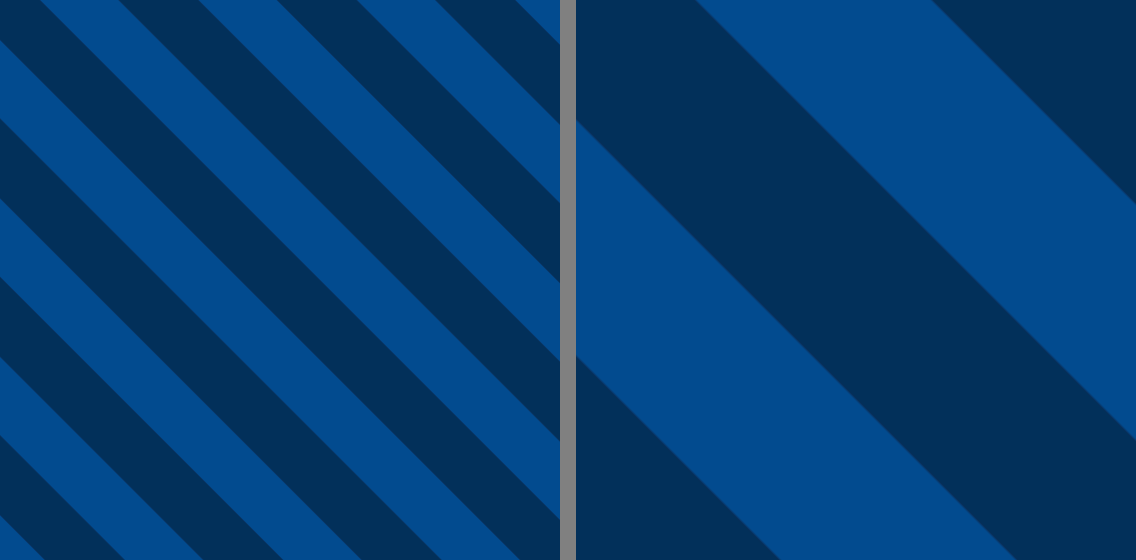
Left: the whole. Right: its middle third, enlarged.
Write a Shadertoy shader that draws this pattern.

```glsl
// Diagonal two-tone blue stripes falling to the right at 45 degrees.
// The distance across the bands is folded into one period, then thresholded
// with a one-pixel blend; a faint hairline lies along every boundary.

void mainImage(out vec4 fragColor, in vec2 fragCoord)
{
    float size = min(iResolution.x, iResolution.y);
    vec2 p = (fragCoord - 0.5 * iResolution.xy) / size;
    float pixel = 1.0 / size;

    // Distance across the bands, zero on the central dark stripe
    float across = dot(p, vec2(1.0)) * inversesqrt(2.0);

    // Fold into one dark and light pair, five pairs per canvas side
    float period = 0.2;
    float folded = abs(mod(across + 0.5 * period, period) - 0.5 * period);
    float edge = folded - 0.25 * period; // negative inside the dark stripe

    // Flat bands with smoothed edges
    vec3 navy = vec3(0.008, 0.188, 0.351);
    vec3 blue = vec3(0.006, 0.294, 0.560);
    vec3 color = mix(navy, blue, smoothstep(-0.6 * pixel, 0.6 * pixel, edge));

    // Faint dusky hairline along the boundaries
    float seam = 1.0 - smoothstep(0.0, 0.001 + 0.5 * pixel, abs(edge));
    color = mix(color, vec3(0.04, 0.18, 0.35), 0.6 * seam);

    fragColor = vec4(color, 1.0);
}
```
